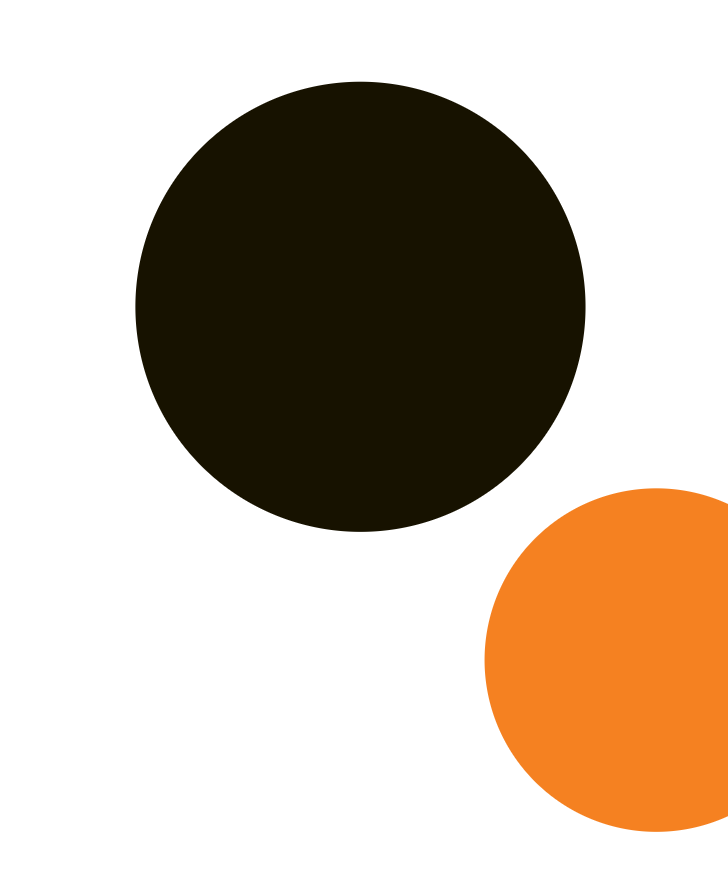
Write a WebGL 2 fragment shader that draws this background.

```glsl
#version 300 es
precision highp float;

uniform vec2 u_resolution;
out vec4 fragColor;

// Lengths are fractions of the canvas height
#define DARK_CENTER vec2(0.4023, 0.6576)
#define DARK_RADIUS 0.2512
#define ORANGE_CENTER vec2(0.7325, 0.2633)
#define ORANGE_RADIUS 0.1917
#define PAPER_COLOR vec3(1.0)
#define DARK_COLOR vec3(0.09, 0.07, 0.0)
#define ORANGE_COLOR vec3(0.96, 0.505, 0.13)

float circleDistance(vec2 p, vec2 center, float radius) {
    return length(p - center) - radius;
}

// Coverage of a shape, softened across one pixel
float coverage(float dist) {
    return clamp(0.5 - dist * u_resolution.y, 0.0, 1.0);
}

void main() {
    vec2 p = gl_FragCoord.xy / u_resolution.y;

    // Two flat discs on plain paper
    float dark = coverage(circleDistance(p, DARK_CENTER, DARK_RADIUS));
    float orange = coverage(circleDistance(p, ORANGE_CENTER, ORANGE_RADIUS));

    vec3 color = mix(PAPER_COLOR, DARK_COLOR, dark);
    color = mix(color, ORANGE_COLOR, orange);
    fragColor = vec4(color, 1.0);
}
```
